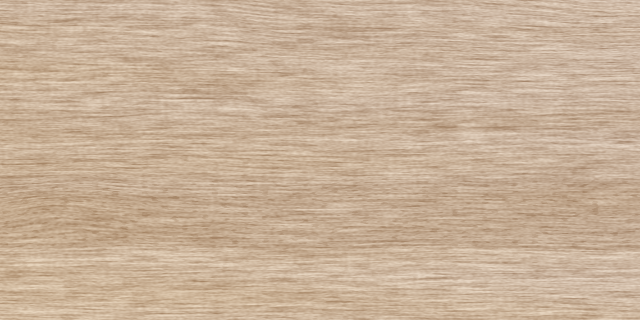
A WebGL 1 fragment shader for this texture:

```glsl
precision highp float;
// Pale oak boards with fine horizontal grain, short dark pores and a faint knot.
uniform vec2 u_resolution;

#define DARK_WOOD vec3(0.695, 0.580, 0.470)
#define LIGHT_WOOD vec3(0.865, 0.788, 0.702)
#define BASE_TONE 0.65
#define BROAD_AMOUNT 0.15
#define STREAK_AMOUNT 0.26
#define FIBRE_AMOUNT 0.54
#define LINE_AMOUNT 0.30
#define PORE_AMOUNT 0.42
#define WARP_AMOUNT 0.014
#define KNOT_CENTRE vec2(0.22, 0.36)

// Unit gradient direction for a lattice cell
vec2 gradientAt(vec2 cell) {
  vec3 q = fract(cell.xyx * vec3(0.1031, 0.1030, 0.0973));
  q += dot(q, q.yzx + 33.33);
  float angle = 6.2832 * fract((q.x + q.y) * q.z);
  return vec2(cos(angle), sin(angle));
}

// Gradient noise, roughly -0.7 to 0.7
float gradientNoise(vec2 p) {
  vec2 cell = floor(p);
  vec2 f = p - cell;
  vec2 e = vec2(0.0, 1.0);
  vec2 w = f * f * f * (f * (f * 6.0 - 15.0) + 10.0);
  float a = dot(gradientAt(cell), f);
  float b = dot(gradientAt(cell + e.yx), f - e.yx);
  float c = dot(gradientAt(cell + e.xy), f - e.xy);
  float d = dot(gradientAt(cell + e.yy), f - e.yy);
  return mix(mix(a, b, w.x), mix(c, d, w.x), w.y);
}

// Bend the grain: slow waves, a sloping top board and a bulge at the knot
vec2 bendGrain(vec2 p, float topBoard, float knot) {
  float wave = gradientNoise(p * vec2(1.3, 3.5) + 7.0);
  float ripple = gradientNoise(p * vec2(5.0, 9.0) + 31.0);
  float bend = WARP_AMOUNT * (wave + 0.2 * ripple) * (1.0 + topBoard);
  bend += topBoard * 0.045 * (p.x - 0.8);
  bend -= knot * 0.035 * (1.0 + 0.5 * ripple);
  return vec2(p.x, p.y + bend);
}

// Tone of each board, from the bottom edge up
float boardTone(float y) {
  float tone = 0.09;
  tone = mix(tone, -0.14, smoothstep(0.219, 0.226, y));
  tone = mix(tone, 0.04, smoothstep(0.445, 0.451, y));
  tone = mix(tone, -0.03, smoothstep(0.56, 0.60, y));
  tone = mix(tone, 0.05, smoothstep(0.64, 0.72, y));
  return mix(tone, 0.01, smoothstep(0.81, 0.83, y));
}

// Thin dark dashes left by open pores
float poreDashes(vec2 p, vec2 scale) {
  return smoothstep(0.14, 0.34, gradientNoise(p * scale));
}

// Thin broken lines along the zero crossings of stretched noise
float grainLines(vec2 p) {
  float ridge = abs(gradientNoise(p * vec2(2.2, 64.0) + 53.0));
  float gaps = smoothstep(-0.25, 0.20, gradientNoise(p * vec2(13.0, 60.0) + 61.0));
  return (1.0 - smoothstep(0.02, 0.17, ridge)) * gaps;
}

void main() {
  vec2 p = gl_FragCoord.xy / u_resolution.y;
  float topBoard = smoothstep(0.72, 1.0, p.y);
  float brownBoard = smoothstep(0.21, 0.25, p.y) * (1.0 - smoothstep(0.42, 0.46, p.y));
  vec2 toKnot = (p - KNOT_CENTRE) * vec2(5.0, 11.0);
  float knot = exp(-dot(toKnot, toKnot));
  vec2 g = bendGrain(p, topBoard, knot);

  // Growth bands, streaks and hair-thin fibres
  float broad = gradientNoise(g * vec2(0.8, 11.0) + 3.0);
  float band = gradientNoise(g * vec2(1.4, 31.0) + 17.0);
  float streak = gradientNoise(g * vec2(2.4, 71.0) + 41.0);
  float fibre = gradientNoise(g * vec2(5.0, 137.0) + 73.0);
  float hair = gradientNoise(g * vec2(12.0, 191.0) + 29.0);
  float fleck = gradientNoise(g * vec2(70.0, 197.0) + 11.0);

  // Long pores everywhere, shorter ones in the brown board
  float longPores = poreDashes(g + 5.0, vec2(11.0, 121.0));
  float shortPores = poreDashes(g + 9.0, vec2(32.0, 139.0));
  float pores = mix(longPores, shortPores, 0.42 + 0.30 * brownBoard);

  float tone = BASE_TONE + boardTone(g.y) + BROAD_AMOUNT * (broad + 1.4 * band);
  tone += STREAK_AMOUNT * streak + FIBRE_AMOUNT * (fibre + 0.75 * hair) + 0.36 * fleck;
  tone -= PORE_AMOUNT * pores + LINE_AMOUNT * grainLines(g) * (1.0 - 0.4 * brownBoard);
  tone += 0.11 * topBoard * smoothstep(0.9, 2.0, p.x) - 0.12 * knot;

  // Slightly cooler wood toward the upper right
  vec3 wood = mix(DARK_WOOD, LIGHT_WOOD, clamp(tone, -0.25, 1.2));
  float cool = 0.3 * p.x + 0.5 * (p.y - 0.5) + 0.5 * broad - 0.25;
  wood += cool * vec3(-0.004, 0.006, 0.036);
  gl_FragColor = vec4(wood, 1.0);
}
```
